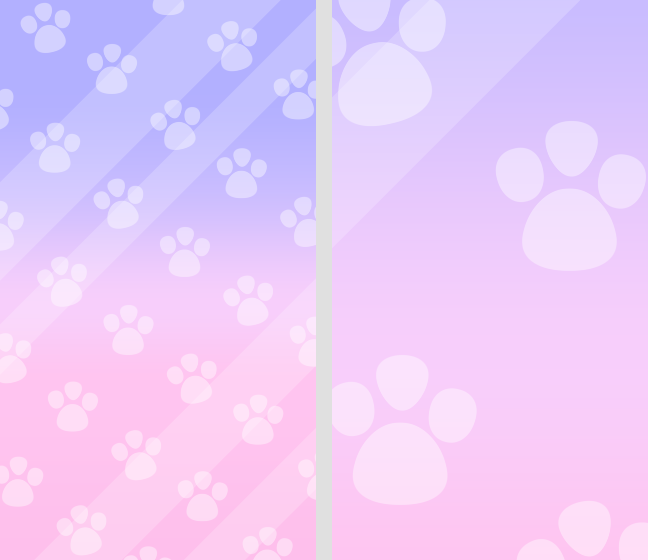
Left, the full canvas; right, a detail of the centre.
This pattern is drawn by a WebGL 1 fragment shader. Its source:

```glsl
precision highp float;
// Pale paw prints in slanted rows over a lilac-to-pink gradient with diagonal light bands.
uniform vec2 u_resolution;

// Coverage of a shape from its signed distance, softened over one pixel.
float coverage(float dist, float pixel) {
  return 1.0 - smoothstep(-0.6 * pixel, 0.6 * pixel, dist);
}

vec2 turn(vec2 p, float angle) {
  float c = cos(angle), s = sin(angle);
  return vec2(c * p.x - s * p.y, s * p.x + c * p.y);
}

// Approximate distance to an egg; a positive taper widens its lower end (y down).
float egg(vec2 p, vec2 radius, float taper, float roundness) {
  vec2 q = abs(p / radius);
  q.x /= max(1.0 + taper * p.y / radius.y, 0.3);
  float norm = pow(pow(q.x, roundness) + pow(q.y, roundness), 1.0 / roundness);
  return (norm - 1.0) * min(radius.x, radius.y);
}

// One pad and three toes around the origin.
float paw(vec2 p) {
  float pad = egg(p - vec2(0.0, 15.5), vec2(20.8, 18.8), 0.24, 2.25);
  float leftToe = egg(turn(p - vec2(-22.5, -9.5), 0.25), vec2(10.7, 12.4), -0.06, 2.2);
  float topToe = egg(p - vec2(1.0, -21.5), vec2(11.5, 12.7), -0.28, 2.1);
  float rightToe = egg(turn(p - vec2(23.8, -6.5), -0.25), vec2(10.7, 12.4), -0.06, 2.2);
  return min(min(pad, topToe), min(leftToe, rightToe));
}

// Vertical gradient, y running down from 0 to 768.
vec3 background(float y) {
  vec3 color = mix(vec3(0.70, 0.69, 1.0), vec3(0.77, 0.73, 1.0), smoothstep(130.0, 260.0, y));
  color = mix(color, vec3(0.97, 0.81, 0.985), smoothstep(220.0, 425.0, y));
  color = mix(color, vec3(1.0, 0.77, 0.94), smoothstep(415.0, 530.0, y));
  return mix(color, vec3(0.995, 0.75, 0.925), smoothstep(540.0, 768.0, y));
}

// Diagonal band between two values of x + y.
float band(float diagonal, float start, float end, float pixel) {
  float dist = abs(diagonal - 0.5 * (start + end)) - 0.5 * (end - start);
  return coverage(dist * 0.7071, pixel);
}

void main() {
  // The canvas is 768 units high, with y pointing down.
  float pixel = 768.0 / u_resolution.y;
  vec2 p = vec2(gl_FragCoord.x, u_resolution.y - gl_FragCoord.y) * pixel;
  vec3 color = background(p.y);

  // Light bands
  float diagonal = p.x + p.y;
  float light = band(diagonal, 250.0, 385.0, pixel) + band(diagonal, 445.0, 514.0, pixel)
              + band(diagonal, 815.0, 935.0, pixel) + band(diagonal, 1020.0, 1104.0, pixel);
  color = mix(color, vec3(1.0), 0.2 * light);

  // Slanted lattice of paws, alternately tilted and upright
  float nearest = 1000.0;
  for (int i = -2; i <= 4; i++) {
    float column = float(i);
    float upright = mod(column, 2.0);
    float tilt = column < 3.0 ? 0.23 * (1.0 - upright) : 0.0;
    for (int j = -2; j <= 3; j++) {
      float row = float(j);
      vec2 center = vec2(164.0, 279.0) + column * vec2(89.0, 66.5) + row * vec2(-78.0, 108.0);
      // Slight drift that loosens the lattice
      center.y -= 2.5 * upright * (column - 1.0) * (column - 1.0);
      center += max(row, 0.0) * max(row, 0.0) * vec2(0.6, -1.0);
      nearest = min(nearest, paw(turn(p - center, tilt)));
    }
  }
  color = mix(color, vec3(1.0), 0.42 * coverage(nearest, pixel));

  gl_FragColor = vec4(color, 1.0);
}
```
